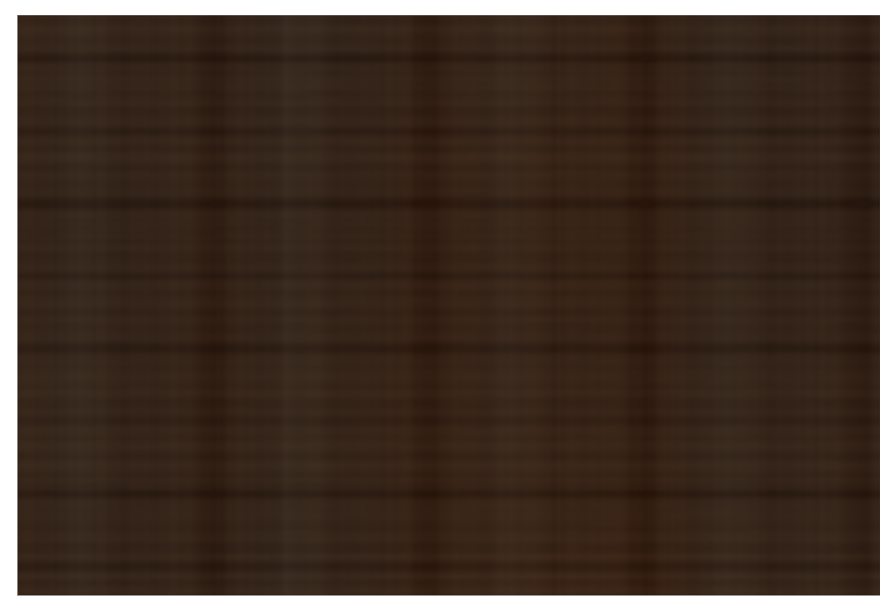
Write a Shadertoy shader that draws this pattern.

```glsl
// Dark brown woven plaid panel on a white margin: 4 repeats across, 4 down.
// Each axis sums broad bands, fine stripes and uneven threads; the two sums
// blend a dark and a light brown, with slow noise shifting warmth and wear.

const vec3 DARK_BROWN = vec3(0.142, 0.085, 0.050);
const vec3 LIGHT_BROWN = vec3(0.252, 0.182, 0.130);
const vec3 WARM_SHIFT = vec3(0.012, -0.004, -0.010);
const vec2 REPEATS = vec2(4.0, 4.0);
const float TAU = 6.2831853;

float hash(vec2 p) {
    p = fract(p * vec2(0.1031, 0.1137));
    p += dot(p, p.yx + 33.33);
    return fract((p.x + p.y) * p.x * 17.31);
}

// Value noise along a line, repeating after a whole number of cells
float stripeNoise(float x, float cells, float seed) {
    float i = floor(x);
    float a = hash(vec2(mod(i, cells) + 1.0, seed));
    float b = hash(vec2(mod(i + 1.0, cells) + 1.0, seed));
    return mix(a, b, smoothstep(0.0, 1.0, x - i)) - 0.5;
}

float cloudNoise(vec2 p) {
    vec2 i = floor(p);
    vec2 f = smoothstep(0.0, 1.0, p - i);
    float low = mix(hash(i), hash(i + vec2(1.0, 0.0)), f.x);
    float high = mix(hash(i + vec2(0.0, 1.0)), hash(i + 1.0), f.x);
    return mix(low, high, f.y) - 0.5;
}

// Soft bump around a centre, wrapping inside one repeat
float band(float phase, float centre, float width) {
    float d = abs(fract(phase - centre + 0.5) - 0.5);
    return exp(-d * d / (width * width));
}

// Upright stripes: one light and one dark band per repeat
float warpShade(float phase) {
    float s = 0.19 * band(phase, 0.28, 0.10) - 0.25 * band(phase, 0.90, 0.10);
    s -= 0.10 * band(phase, 0.52, 0.05);
    s += 0.13 * stripeNoise(phase * 15.0, 15.0, 7.0);
    return s + 0.09 * stripeNoise(phase * 37.0, 37.0, 19.0);
}

// Level stripes: a strong and a weak dark band, with eight fine light lines
float weftShade(float phase) {
    float s = 0.07 - 0.26 * band(phase, 0.70, 0.055);
    s -= 0.17 * band(phase, 0.20, 0.045);
    s += 0.055 * cos(TAU * (phase * 8.0 - 0.15));
    return s + 0.10 * stripeNoise(phase * 23.0, 23.0, 31.0);
}

// Uneven single threads, faded out where they are finer than the screen
float threads(float x, float count, float seed) {
    float visible = 1.0 - smoothstep(0.4, 1.0, fwidth(x) * count);
    return visible * stripeNoise(x * count, count, seed);
}

// Coverage of a box with an edge one screen step wide
float boxMask(vec2 p, vec2 lower, vec2 upper, float soft) {
    vec2 d = max(lower - p, p - upper);
    return 1.0 - smoothstep(-0.5 * soft, 0.5 * soft, max(d.x, d.y));
}

vec3 cloth(vec2 p) {
    vec2 phase = p * REPEATS;
    float shade = 0.53 + warpShade(fract(phase.x)) + weftShade(fract(phase.y));
    shade += 0.10 * threads(p.x, 180.0, 43.0);
    shade += 0.10 * threads(p.y, 120.0, 57.0);
    // Slow wear, stretched along the threads
    shade += 0.12 * cloudNoise(p * vec2(5.0, 3.0) + 11.0);
    shade += 0.06 * cloudNoise(p * vec2(28.0, 90.0) + 50.0);
    // Warmer toward the lower centre and inside the dark bands
    float warmth = band(p.x, 0.62, 0.22) * (1.1 - 0.6 * p.y);
    warmth += 0.6 * band(phase.x, 0.90, 0.13) - 0.5 * band(phase.x, 0.28, 0.12);
    warmth += 0.5 * cloudNoise(p * 3.0 + 80.0) - 0.15;
    vec3 colour = mix(DARK_BROWN, LIGHT_BROWN, clamp(shade, 0.0, 1.0));
    return colour + WARM_SHIFT * warmth;
}

void mainImage(out vec4 fragColor, in vec2 fragCoord) {
    vec2 uv = fragCoord / iResolution.xy;
    float aspect = iResolution.x / iResolution.y;
    vec2 stretch = vec2(aspect, 1.0);
    vec2 lower = vec2(0.0195, 0.027);
    vec2 upper = vec2(0.982, 0.975);

    vec3 colour = cloth((uv - lower) / (upper - lower));
    float soft = 1.0 / iResolution.y;
    vec2 q = uv * stretch;
    float inner = boxMask(q, lower * stretch + 0.002, upper * stretch - 0.002, soft);
    colour *= mix(0.82, 1.0, inner);
    float panel = boxMask(q, lower * stretch, upper * stretch, soft);
    fragColor = vec4(mix(vec3(1.0), colour, panel), 1.0);
}
```
